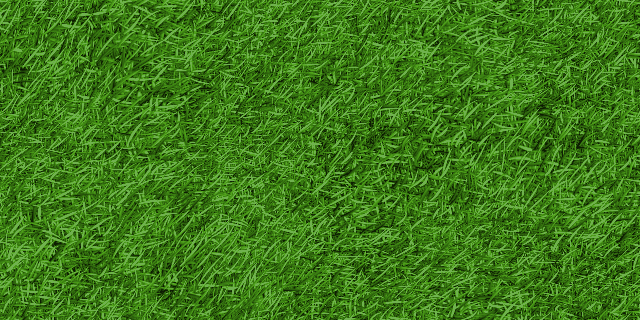
This texture is drawn by a Shadertoy shader. Its source:

```glsl
#define LAYERS 22
#define CELL vec2(0.016, 0.092)
#define BLADE_WIDTH 0.0043
#define SHADOW_REACH 0.005
#define SHADOW_DEPTH 0.30
#define MEAN_LEAN 0.36
#define LEAN_SPREAD 2.7
#define BLADE_TONE 0.62
#define TONE_SPREAD 0.80
#define CONTRAST 1.55
#define MID_TONE 0.39
#define CLUMP_SHADE 0.18

vec4 hash4(vec3 p) {
    vec4 q = fract(p.xyzx * vec4(0.1031, 0.1030, 0.0973, 0.1099));
    q += dot(q, q.wzxy + 33.33);
    return fract((q.xxyz + q.yzzw) * q.zywx);
}

vec2 valueNoise(vec2 p) {
    vec2 cell = floor(p), f = fract(p);
    f = f * f * (3.0 - 2.0 * f);
    vec2 low = mix(hash4(vec3(cell, 7.0)).xy, hash4(vec3(cell + vec2(1, 0), 7.0)).xy, f.x);
    vec2 high = mix(hash4(vec3(cell + vec2(0, 1), 7.0)).xy, hash4(vec3(cell + 1.0, 7.0)).xy, f.x);
    return mix(low, high, f.y);
}

// Green ramp; the stops follow the share of each shade
vec3 grassColor(float tone) {
    vec3 color = vec3(0.05, 0.11, 0.01);
    color = mix(color, vec3(0.12, 0.27, 0.03), smoothstep(0.02, 0.15, tone));
    color = mix(color, vec3(0.18, 0.39, 0.05), smoothstep(0.15, 0.32, tone));
    color = mix(color, vec3(0.23, 0.50, 0.07), smoothstep(0.32, 0.56, tone));
    color = mix(color, vec3(0.31, 0.63, 0.10), smoothstep(0.56, 0.82, tone));
    return mix(color, vec3(0.44, 0.70, 0.31), smoothstep(0.82, 1.02, tone));
}

// Lays one curved, pointed blade and its shadow over the tone below
float layBlade(float below, vec2 p, vec2 cell, float layer, float pixel) {
    vec4 place = hash4(vec3(cell, layer));
    vec4 look = hash4(vec3(cell, layer + 50.5));
    vec2 d = p - (cell + 0.15 + 0.7 * place.xy) * CELL;
    float halfLength = CELL.y * mix(0.22, 0.5, place.w);
    float s = clamp(d.y / halfLength, -1.0, 1.0);

    d.x -= d.y * (place.z - 0.5) * 0.45;
    d.x += (look.y - 0.5) * (s * s - 0.3) * CELL.x * 0.8;

    float along = 0.5 + 0.5 * s;
    float halfWidth = BLADE_WIDTH * mix(0.45, 1.0, look.z);
    halfWidth *= (1.0 - along * along * along) * mix(0.65, 1.0, smoothstep(0.0, 0.4, along));
    float dist = max(abs(d.x) - halfWidth, abs(d.y) - halfLength);

    float shadow = 1.0 - smoothstep(0.0, SHADOW_REACH, dist);
    below *= 1.0 - SHADOW_DEPTH * shadow;

    float side = clamp(d.x / max(halfWidth, 0.001), -1.0, 1.0);
    float tone = BLADE_TONE + TONE_SPREAD * (look.x - 0.5);
    tone += 0.32 * (along - 0.5) + 0.14 * side * sign(look.w - 0.4);
    float cover = 1.0 - smoothstep(-0.5 * pixel, 0.5 * pixel, dist);
    return mix(below, clamp(tone, 0.05, 1.0), cover);
}

void mainImage(out vec4 fragColor, in vec2 fragCoord) {
    float pixel = 1.0 / iResolution.y;
    vec2 uv = fragCoord * pixel;

    // Gentle warp, so that the lie of the lawn drifts
    vec2 drift = valueNoise(uv * 3.0 + 4.0);
    vec2 ground = uv + 0.09 * (drift - 0.5);
    float tone = 0.04;

    // Each layer has its own lean, on a grid turned along its blades
    for (int i = 0; i < LAYERS; i++) {
        float layer = float(i) + 1.0;
        vec4 r = hash4(vec3(layer * 3.7, layer * 1.3, 21.0));
        float lean = MEAN_LEAN + LEAN_SPREAD * (fract(layer * 0.618 + 0.1 * r.x) - 0.5);
        float c = cos(lean), s = sin(lean);
        vec2 p = vec2(c * ground.x - s * ground.y, s * ground.x + c * ground.y) + r.yz + 5.0;
        vec2 home = floor(p / CELL);
        for (int y = -1; y <= 1; y++) {
            for (int x = -1; x <= 1; x++) {
                tone = layBlade(tone, p, home + vec2(x, y), layer, pixel);
            }
        }
    }

    // Stretch the tones, then add broad light and dark clumps
    tone = 0.5 + CONTRAST * (tone - MID_TONE);
    float clump = 0.6 * valueNoise(uv * 5.0).x + 0.4 * valueNoise(uv * 13.0 + 9.0).y;
    tone += CLUMP_SHADE * (clump - 0.5);
    fragColor = vec4(grassColor(tone), 1.0);
}
```
